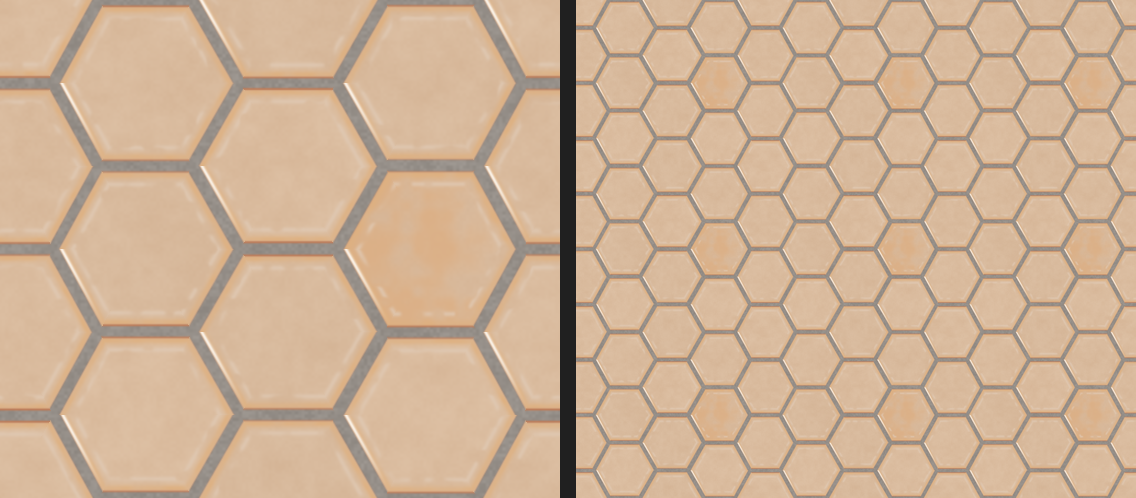
Left, the tile; right, the same tile 3 across and 3 down.
Write a Shadertoy shader that draws this texture.

```glsl
// Hexagonal terracotta floor tiles with grey grout, soft bevels and one warmer tile.

float hash(vec2 p) {
    vec3 q = fract(p.xyx * 0.1031);
    q += dot(q, q.yzx + 33.33);
    return fract((q.x + q.y) * q.z);
}

// Value noise that wraps after the given whole number of cells.
float noise(vec2 uv, vec2 cells) {
    vec2 p = uv * cells, i = floor(p), f = fract(p);
    f = f * f * (3.0 - 2.0 * f);
    vec2 a = mod(i, cells), b = mod(i + 1.0, cells);
    return mix(mix(hash(a), hash(vec2(b.x, a.y)), f.x),
               mix(hash(vec2(a.x, b.y)), hash(b), f.x), f.y);
}

// Soft line of given half width around zero.
float line(float d, float halfWidth) {
    return exp(-d * d / (halfWidth * halfWidth));
}

void mainImage(out vec4 fragColor, in vec2 fragCoord) {
    vec2 uv = fragCoord / iResolution.xy;

    // Two interleaved lattices of centres, with a slight drift in the laying
    vec2 grid = uv * vec2(2.0, 3.0);
    grid.x += 0.01 * sin(6.28319 * uv.x) - 0.029;
    vec2 stretch = vec2(1.73205, 1.0);
    vec2 centreA = round(grid), centreB = floor(grid) + 0.5;
    vec2 a = (grid - centreA) * stretch, b = (grid - centreB) * stretch;
    bool nearA = dot(a, a) < dot(b, b);
    vec2 local = nearA ? a : b;
    vec2 id = mod(2.0 * (nearA ? centreA : centreB), vec2(4.0, 6.0));

    // Nearest of the six sides, and the distance to it
    vec3 axes = vec3(local.y, dot(local, vec2(0.866, 0.5)), dot(local, vec2(0.866, -0.5)));
    vec3 reach = abs(axes);
    float farthest = max(reach.x, max(reach.y, reach.z));
    bool flatSide = reach.x == farthest;
    bool risingSide = !flatSide && reach.y == farthest;
    float along = flatSide ? axes.x : risingSide ? axes.y : axes.z;
    float side = (flatSide ? 0.0 : risingSide ? 1.0 : 2.0) + (along < 0.0 ? 3.0 : 0.0);
    float sideRandom = hash(id * 7.0 + vec2(side, side * 3.0 + 1.0));
    float edge = 0.5 - farthest - mix(0.032, 0.041, sideRandom);

    // Clay body: broad mottling and fine grain
    float broad = noise(uv, vec2(18.0, 16.0));
    float medium = noise(uv + 0.37, vec2(52.0, 46.0));
    float grain = noise(uv, vec2(170.0, 152.0));
    vec3 color = vec3(0.85, 0.73, 0.615);
    color += vec3(0.6, 0.9, 1.1) * (0.022 * (broad - 0.5) + 0.02 * (medium - 0.5) + 0.012 * (grain - 0.5));
    color += 0.012 * (hash(id + 11.0) - 0.5);

    // Warm firing stain on a single tile
    float stain = id == vec2(3.0) ? smoothstep(0.1, 0.75, 0.6 * broad + 0.4 * medium - 0.5 * local.x) : 0.0;
    color = mix(color, vec3(0.86, 0.67, 0.49), 0.7 * stain);

    // Bevel: broken pale line inside a warm fringe
    color = mix(color, vec3(0.875, 0.785, 0.70), 0.75 * line(edge - 0.075, 0.016) * smoothstep(0.25, 0.7, medium));
    color = mix(color, vec3(0.87, 0.69, 0.50), (0.45 + 0.5 * medium) * line(edge - 0.018, 0.022));

    // Glint on the lower left sides, fading away from the left corner
    float glint = risingSide && along < 0.0 ? smoothstep(-0.48, -0.05, local.y) : 0.0;
    color = mix(color, vec3(0.98, 0.95, 0.91), glint * line(edge - 0.012, 0.012));

    // Grout, then the reddish rim left on the flat sides
    vec3 grout = vec3(0.585, 0.56, 0.535) + 0.05 * (grain - 0.5) + 0.03 * (medium - 0.5);
    float blur = max(0.007, 2.0 / iResolution.y);
    color = mix(grout, color, smoothstep(-blur, blur, edge));
    float rim = flatSide ? 0.25 + 0.6 * hash(id * 5.0 + side + 2.0) : 0.15;
    color = mix(color, vec3(0.74, 0.47, 0.33), rim * line(edge, 0.008));

    fragColor = vec4(color, 1.0);
}
```
